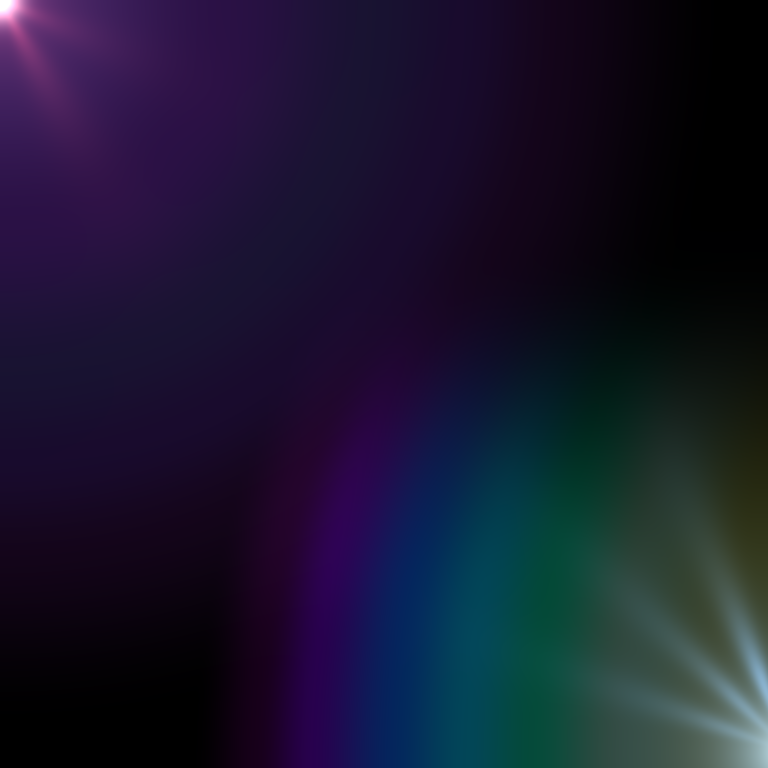
This background is drawn by a WebGL 1 fragment shader. Its source:

```glsl
precision highp float;
// Dark backdrop with a violet corner glow and a spectral arc around a blue flare.

uniform vec2 u_resolution;

// Blend from a running colour to the next stop of a gradient.
vec3 stop(vec3 color, vec3 next, float from, float to, float t) {
  return mix(color, next, smoothstep(from, to, t));
}

// Soft angular streak around a given direction, in radians.
float streak(float angle, float direction, float width) {
  float d = (angle - direction) / width;
  return exp(-d * d);
}

// Exponential falloff with distance.
float falloff(float dist, float reach) {
  return exp(-dist / reach);
}

// Wide violet halo fading through indigo and plum to black.
vec3 violetHalo(float dist) {
  vec3 c = vec3(0.235, 0.125, 0.365);
  c = stop(c, vec3(0.165, 0.065, 0.270), 0.08, 0.30, dist);
  c = stop(c, vec3(0.095, 0.073, 0.192), 0.28, 0.50, dist);
  c = stop(c, vec3(0.096, 0.042, 0.175), 0.48, 0.61, dist);
  c = stop(c, vec3(0.080, 0.020, 0.105), 0.60, 0.73, dist);
  return stop(c, vec3(0.0), 0.69, 0.95, dist);
}

// Pink core with slanted streaks.
vec3 pinkFlare(vec2 offset) {
  float dist = length(offset);
  float angle = atan(offset.y, offset.x);
  float rays = streak(angle, -1.06, 0.20) + 0.5 * streak(angle, -0.40, 0.20);
  vec3 core = vec3(1.0, 0.92, 0.75) * falloff(dist * dist, 0.0006);
  vec3 bloom = vec3(0.55, 0.26, 0.32) * falloff(dist, 0.045);
  vec3 beams = vec3(0.30, 0.09, 0.09) * rays * falloff(dist, 0.11);
  return core + bloom + beams * smoothstep(0.0, 0.05, dist);
}

// Bent rainbow bands, running from plum through blue and green to olive.
vec3 spectrum(float t) {
  vec3 c = stop(vec3(0.0), vec3(0.090, 0.0, 0.100), 0.25, 0.34, t);
  c = stop(c, vec3(0.155, 0.0, 0.300), 0.33, 0.41, t);
  c = stop(c, vec3(0.010, 0.140, 0.355), 0.40, 0.52, t);
  c = stop(c, vec3(0.0, 0.260, 0.325), 0.50, 0.61, t);
  c = stop(c, vec3(0.0, 0.265, 0.185), 0.60, 0.70, t);
  c = stop(c, vec3(0.155, 0.228, 0.165), 0.69, 0.81, t);
  return stop(c, vec3(0.170, 0.175, 0.040), 0.80, 0.94, t);
}

// Blue glow whose rays weaken as they turn away from the vertical.
vec3 blueFlare(vec2 offset) {
  float dist = length(offset);
  float angle = atan(offset.y, offset.x);
  float rays = 0.0;
  for (int i = 0; i < 3; i++) {
    float n = float(i);
    rays += streak(angle, 1.95 + 0.42 * n, 0.11) / (1.0 + 0.7 * n);
  }
  vec3 core = vec3(0.45, 0.42, 0.38) * falloff(dist, 0.045);
  vec3 bloom = vec3(0.34, 0.50, 0.74) * falloff(dist, 0.115);
  vec3 beams = vec3(0.42, 0.64, 1.00) * rays * falloff(dist, 0.125);
  return core + bloom + beams * smoothstep(0.02, 0.12, dist);
}

void main() {
  vec2 p = gl_FragCoord.xy / u_resolution;
  vec2 fromTopLeft = p - vec2(0.0, 1.0);
  vec2 fromFlare = p - vec2(1.03, 0.02);

  // Violet light from the upper corner
  vec3 color = violetHalo(length(fromTopLeft)) + pinkFlare(fromTopLeft);

  // Spectral arc, bending right and fading with height
  float bend = p.x - 0.4 * p.y * p.y;
  color += spectrum(bend) * (1.0 - smoothstep(0.23, 0.68, p.y));

  // Flare in the lower corner
  color += blueFlare(fromFlare);

  gl_FragColor = vec4(min(color, 1.0), 1.0);
}
```
